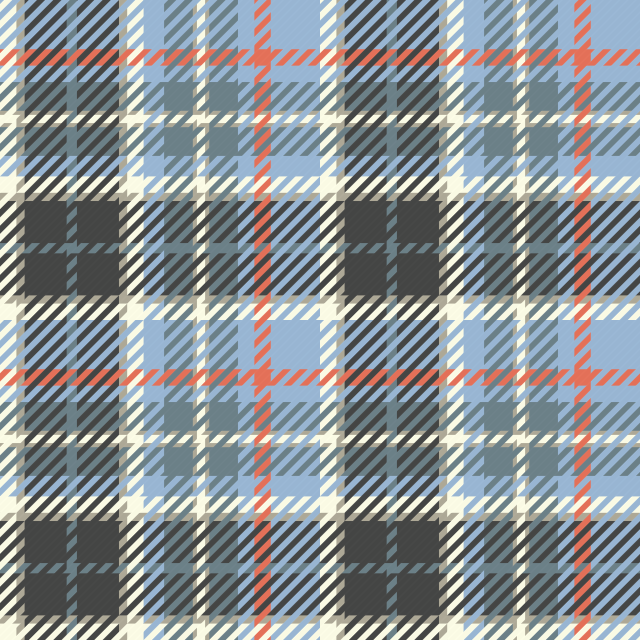
This pattern is drawn by a WebGL 2 fragment shader. Its source:

```glsl
#version 300 es
precision highp float;

uniform vec2 u_resolution;
out vec4 fragColor;

#define REPEATS 2.0        // setts across and down
#define THREADS 78.0       // threads in one sett
#define TWILL_LINES 39.0   // diagonal ribs across the canvas
#define TWILL_PHASE 0.0    // shift of the ribs, in periods
#define SEAM_GLOW 0.012    // faint hairline between ribs

#define BLUE  vec3(0.595, 0.710, 0.825)
#define DARK  vec3(0.268, 0.272, 0.268)
#define SLATE vec3(0.420, 0.500, 0.530)
#define CREAM vec3(0.980, 0.980, 0.895)
#define TAN   vec3(0.680, 0.660, 0.590)
#define RED   vec3(0.890, 0.440, 0.345)

// Coverage of a wrapped stripe, measured in threads
float stripe(float thread, float center, float halfWidth, float pixel) {
    float halfSett = 0.5 * THREADS;
    float offset = mod(thread - center + halfSett, THREADS) - halfSett;
    return clamp(0.5 + (halfWidth - abs(offset)) / pixel, 0.0, 1.0);
}

// Yarn colour along one axis of the sett
vec3 yarn(float position, float pixel) {
    float t = position * REPEATS * THREADS;
    float w = pixel * REPEATS * THREADS;
    vec3 color = BLUE;

    // Broad dark band with pale borders
    color = mix(color, CREAM, stripe(t, 17.5, 17.5, w));
    color = mix(color, TAN,   stripe(t, 17.5, 13.5, w));
    color = mix(color, DARK,  stripe(t, 17.5, 11.5, w));
    color = mix(color, SLATE, stripe(t, 17.5, 1.25, w));

    // Slate band with a pale core
    color = mix(color, SLATE, stripe(t, 49.0, 9.0, w));
    color = mix(color, TAN,   stripe(t, 49.0, 2.0, w));
    color = mix(color, CREAM, stripe(t, 49.0, 1.0, w));

    // Red accent
    return mix(color, RED, stripe(t, 64.0, 2.0, w));
}

void main() {
    vec2 uv = gl_FragCoord.xy / u_resolution;
    vec2 pixel = 1.0 / u_resolution;
    vec3 warp = yarn(uv.x, pixel.x);
    vec3 weft = yarn(uv.y, pixel.y);

    // Equal diagonal ribs choose which yarn lies on top
    float rib = fract((uv.x - uv.y) * TWILL_LINES + TWILL_PHASE);
    float edge = 0.25 - abs(rib - 0.5);
    float ribPixel = TWILL_LINES * length(pixel);
    float warpOnTop = clamp(0.5 + edge / ribPixel, 0.0, 1.0);
    vec3 color = mix(weft, warp, warpOnTop);

    // Hairline along the rib edges
    color += SEAM_GLOW * (1.0 - smoothstep(0.0, 0.04 + ribPixel, abs(edge)));

    fragColor = vec4(color, 1.0);
}
```
